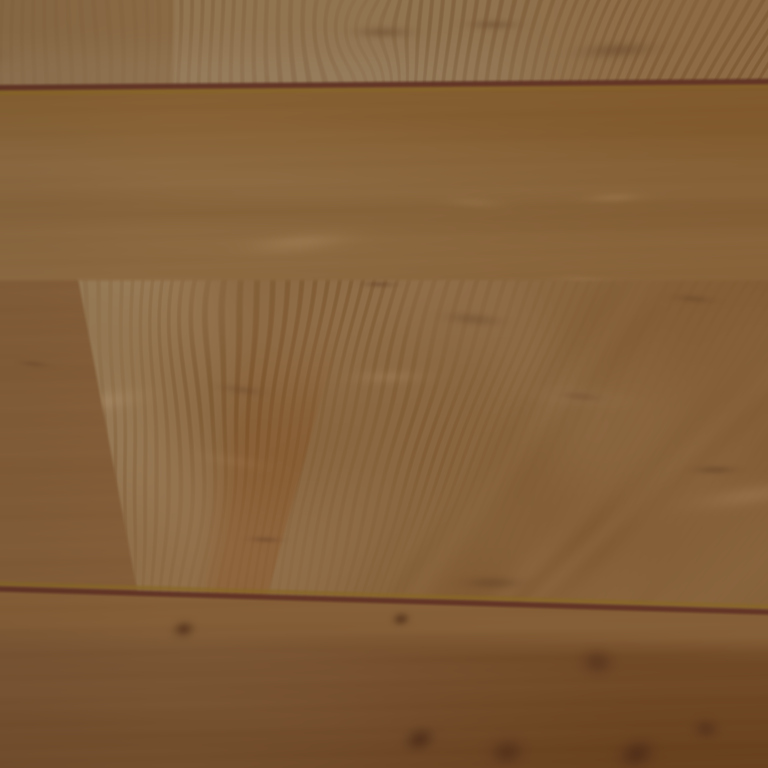
Give the GLSL for this texture, as a WebGL 1 fragment shader.

```glsl
precision highp float;
// Varnished pine boards: two dark red seams, plain lengthwise grain and a panel of faint fanned growth rings.
uniform vec2 u_resolution;

float hash(vec2 p) {
  return fract(sin(dot(p, vec2(41.3, 289.1))) * 4375.5);
}

// Long soft streaks running along x, in -1..1
float streaks(vec2 p) {
  float warp = 0.7 * sin(p.x * 4.0 + p.y * 9.0);
  return 0.25 * sin(p.y * 38.0 + warp)
       + 0.3 * sin(p.y * 91.0 - p.x * 3.0 + warp * 2.0)
       + 0.25 * sin(p.y * 213.0 + p.x * 5.0 - warp * 2.0)
       + 0.2 * sin(p.y * 417.0 + p.x * 9.0 + warp);
}

// Broad uneven patches, in 0..1
float patches(vec2 p) {
  return 0.5 + 0.25 * sin(p.x * 13.0 + 2.0 * sin(p.y * 8.0)) + 0.25 * sin(p.y * 17.0 - p.x * 7.0 + 1.5 * sin(p.x * 19.0));
}

// Thin dark growth lines across u, wavering along v, in 0..1
float rings(float u, float v, float count) {
  float phase = u * count + 0.35 * sin(u * 23.0 + v * 5.0) + 0.1 * sin(v * 31.0 + u * 17.0);
  return smoothstep(0.4, 1.0, 0.5 + 0.5 * sin(6.2832 * phase));
}

// Scattered knots: one jittered, tilted soft ellipse in some of the cells
float knots(vec2 p, float density, vec2 radius) {
  vec2 grid = vec2(7.0, 9.0);
  vec2 cell = floor(p * grid);
  float dark = 0.0;
  for (int j = -1; j <= 1; j++) {
    for (int i = -1; i <= 1; i++) {
      vec2 id = cell + vec2(float(i), float(j));
      vec2 jitter = vec2(hash(id), hash(id + 17.0));
      vec2 d = p - (id + 0.15 + 0.7 * jitter) / grid;
      d.y += d.x * (jitter.x - 0.5) * 0.3;
      d /= radius * (0.5 + 0.8 * jitter.y);
      float present = step(hash(id + 5.0), density);
      dark += present * (0.4 + 0.6 * jitter.x) * exp(-dot(d, d));
    }
  }
  return min(dark, 1.0);
}

// Soft stripe of half width w around d = 0
float stripe(float d, float w) {
  float soft = max(0.003, 1.0 / u_resolution.y);
  return 1.0 - smoothstep(w - soft, w + soft, abs(d));
}

// Top board: pale wood with rings leaning further over to the right
vec3 topBoard(float x, float t) {
  float u = x + smoothstep(0.42, 1.0, x) * 0.6 * t;
  float flame = exp(-pow(abs(x - 0.47) / 0.05, 2.0));
  u += 0.015 * sin(t * 40.0) * flame;
  float strip = smoothstep(0.222, 0.23, x);
  vec3 col = mix(vec3(0.54, 0.415, 0.27), vec3(0.57, 0.455, 0.315), strip);
  col += vec3(0.02, 0.03, 0.04) * smoothstep(0.03, 0.1, t) * (1.0 - smoothstep(0.5, 0.8, x));
  float strength = mix(0.15, 0.4 + 0.4 * patches(vec2(x, t)), strip) * (1.0 - 0.5 * flame);
  col -= vec3(0.07, 0.08, 0.08) * rings(u, t, 66.0) * strength;
  col -= vec3(0.015, 0.035, 0.045) * smoothstep(0.55, 0.95, x);
  return mix(col, vec3(0.42, 0.29, 0.18), 0.65 * knots(vec2(x, t), 0.35, vec2(0.04, 0.009)));
}

// Plain upper half of the middle board, more orange along its top and right
vec3 plainBoard(float x, float t) {
  float pale = smoothstep(0.12, 0.23, t - 0.03 * x);
  vec3 col = mix(vec3(0.525, 0.375, 0.20), vec3(0.55, 0.41, 0.25), pale);
  col -= vec3(0.02, 0.025, 0.025) * smoothstep(0.3, 1.0, x);
  col -= 0.018 * exp(-pow(abs(t - 0.275) / 0.02, 2.0));
  col += 0.008 * streaks(vec2(x, t));
  return col + 0.05 * knots(vec2(x, t) + 3.0, 0.15, vec2(0.045, 0.009));
}

// Lower half of the middle board: joined strips with patchy rings fanning to the upper right
vec3 fannedPanel(float x, float t) {
  float v = t - 0.365;
  vec2 p = vec2(x, t);
  float u = (x - 0.2) / (1.0 - 1.05 * v);
  float flame = exp(-pow(abs(x - 0.25) / 0.06, 2.0));
  float bent = (x - 0.2) / (1.0 - 0.75 * v) + 0.014 * sin(v * 15.0 + 0.8) * flame;
  float edge = smoothstep(-0.003, 0.003, x - 0.102 - 0.19 * v);

  // Pale strip at the left, a warm strip beside it, then a pale step fading right
  vec3 col = mix(vec3(0.555, 0.42, 0.27), vec3(0.52, 0.375, 0.22), smoothstep(0.25, 0.85, u));
  float warm = smoothstep(0.08, 0.16, u) * (1.0 - smoothstep(0.255, 0.265, u));
  col -= vec3(0.01, 0.04, 0.05) * warm * smoothstep(0.0, 0.3, v);
  float pale = (1.0 - smoothstep(0.15, 0.34, x)) * (1.0 - 0.7 * smoothstep(0.0, 0.4, v));
  col = mix(col, vec3(0.61, 0.50, 0.36), 0.85 * pale);
  col += vec3(0.025, 0.03, 0.035) * (patches(p * vec2(0.7, 1.3) + 2.0) - 0.5);
  col += 0.05 * knots(p + 5.0, 0.3, vec2(0.05, 0.01));

  // Rings show in patches, mostly at the left
  float fade = (1.0 - 0.9 * smoothstep(0.4, 0.65, u)) * (1.0 - 0.65 * smoothstep(0.2, 0.4, v));
  fade *= 0.3 + 0.6 * patches(p + 0.3);
  col -= vec3(0.055, 0.065, 0.07) * fade * rings(bent, v, 60.0);
  // A few wide bands carry the slant across the right side
  col -= 0.012 * smoothstep(0.35, 0.6, u) * sin(u * 47.0 + 2.0 * sin(u * 19.0 + v * 6.0)) * patches(p);
  vec3 side = vec3(0.515, 0.365, 0.22) + 0.008 * streaks(p);
  col = mix(side, col, edge);
  return mix(col, vec3(0.40, 0.26, 0.16), 0.65 * knots(p, 0.3, vec2(0.026, 0.006)));
}

// Bottom board: a lighter lip above darker, knotty wood
vec3 bottomBoard(float x, float t) {
  vec3 dark = mix(vec3(0.475, 0.33, 0.20), vec3(0.435, 0.28, 0.145), smoothstep(0.2, 0.9, x));
  vec3 col = mix(vec3(0.52, 0.37, 0.215), dark, smoothstep(0.80, 0.85, t - 0.02 * x));
  col -= 0.025 * smoothstep(0.88, 1.0, t);
  col += 0.009 * streaks(vec2(x, t));
  return mix(col, vec3(0.29, 0.16, 0.09), 0.7 * knots(vec2(x, t) + 8.0, 0.3, vec2(0.015, 0.012)));
}

void main() {
  vec2 uv = gl_FragCoord.xy / u_resolution;
  float x = uv.x, t = 1.0 - uv.y;
  float upper = t - 0.114 + 0.008 * x;
  float lower = t - 0.767 - 0.03 * x;

  vec3 col = mix(topBoard(x, t), plainBoard(x, t), smoothstep(-0.002, 0.002, upper));
  col = mix(col, fannedPanel(x, t), smoothstep(0.361, 0.369, t));
  col = mix(col, bottomBoard(x, t), smoothstep(-0.002, 0.002, lower));

  // Seams: yellow varnish edge beside a dark red groove
  vec3 varnish = vec3(0.53, 0.40, 0.14);
  col = mix(col, varnish, 0.7 * stripe(upper - 0.007, 0.003) * (1.0 - 0.6 * x));
  col = mix(col, varnish, 0.7 * stripe(lower + 0.007, 0.003));
  col = mix(col, vec3(0.37, 0.19, 0.14), 0.9 * max(stripe(upper, 0.0035), stripe(lower, 0.0035)));

  // Dimmer left side
  gl_FragColor = vec4(col * (0.97 + 0.03 * smoothstep(0.0, 0.25, x)), 1.0);
}
```
